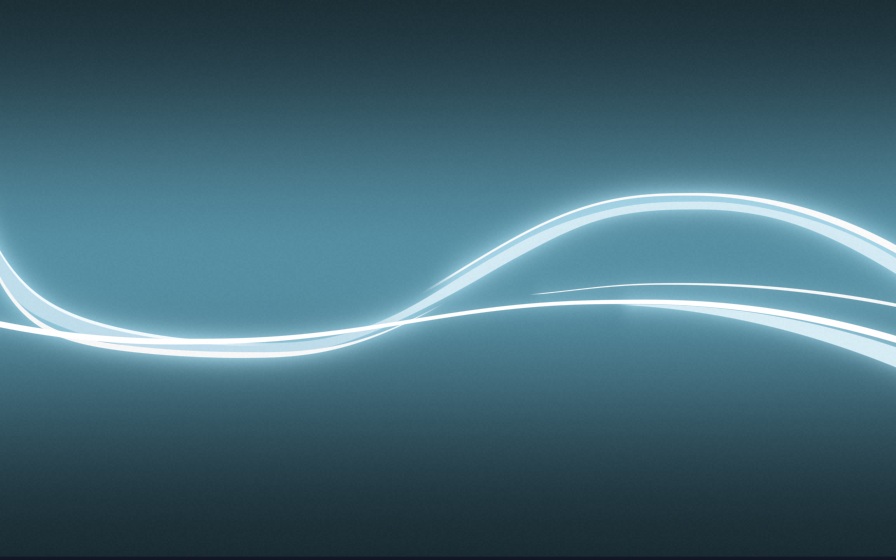
This background is drawn by a Shadertoy shader. Its source:

```glsl
#define BAND_CENTER 0.525
#define BAND_WIDTH 0.32
#define GLOW_RADIUS 0.016
#define GRAIN 0.012
#define EDGE_DARK vec3(0.085, 0.142, 0.168)
#define BAND_TEAL vec3(0.335, 0.558, 0.640)
#define PALE_ICE vec3(0.84, 0.925, 0.96)
#define SOFT_BLUE vec3(0.64, 0.80, 0.87)
#define GLOW_BLUE vec3(0.66, 0.86, 0.93)
#define FOOT_NAVY vec3(0.07, 0.09, 0.15)

float hash(vec2 p) {
    p = fract(p * vec2(0.1031, 0.1130));
    p += dot(p, p.yx + 33.33);
    return fract((p.x + p.y) * p.x * 97.0);
}

float quintic(float t) {
    t = clamp(t, 0.0, 1.0);
    return t * t * t * (10.0 + t * (6.0 * t - 15.0));
}

// Height of a swoop: left rise with a steep hook, valley, crest, right drop
float swoop(float x, vec2 valley, vec2 crest, float rise, float hook, float drop) {
    float left = max((valley.x - x) / valley.x, 0.0);
    float right = max((x - crest.x) / (1.0 - crest.x), 0.0);
    float body = mix(valley.y, crest.y, quintic((x - valley.x) / (crest.x - valley.x)));
    return body + rise * left * left + hook * pow(left, 8.0) - drop * right * right;
}

// Visibility that fades in after x = a and out before x = b
float span(float x, float a, float b, float fade) {
    return smoothstep(a, a + fade, x) * (1.0 - smoothstep(b - fade, b, x));
}

// Tapered stroke with a halo around its soft edge
void stroke(inout vec3 col, float y, float center, float halfWidth,
            vec3 tint, float opacity, float glow) {
    float slope = dFdx(center) * iResolution.y;
    float d = (abs(y - center) - halfWidth) * inversesqrt(1.0 + slope * slope);
    float px = 0.8 / iResolution.y;
    float halo = glow * exp(-max(d, 0.0) / GLOW_RADIUS);
    col = max(col, mix(col, GLOW_BLUE, halo));
    col = mix(col, tint, opacity * (1.0 - smoothstep(-px, px, d)));
}

void mainImage(out vec4 fragColor, in vec2 fragCoord) {
    vec2 p = fragCoord / iResolution.xy;
    float x = p.x, y = p.y;

    // Horizontal band of light
    float band = exp(-pow(abs(y - BAND_CENTER) / BAND_WIDTH, 2.1));
    vec3 col = mix(EDGE_DARK, BAND_TEAL, band);

    // Swoop centers
    float mainLine = swoop(x, vec2(0.267, 0.375), vec2(0.781, 0.633), 0.09, 0.06, 0.108);
    float topLine = swoop(x, vec2(0.254, 0.383), vec2(0.775, 0.653), 0.09, 0.06, 0.098);
    float underLine = swoop(x, vec2(0.273, 0.366), vec2(0.80, 0.625), 0.05, 0.085, 0.1);
    float innerLine = swoop(x, vec2(0.29, 0.385), vec2(0.80, 0.64), 0.09, 0.075, 0.1);
    float lowLine = swoop(x, vec2(0.195, 0.390), vec2(0.716, 0.461), 0.031, 0.0, 0.067);
    float hairLine = swoop(x, vec2(0.52, 0.47), vec2(0.755, 0.493), 0.0, 0.0, 0.038);
    float fanLine = swoop(x, vec2(0.4, 0.44), vec2(0.684, 0.456), 0.0, 0.0, 0.094);

    // Fan opening below the low line
    float fan = clamp((x - 0.684) / 0.316, 0.0, 1.0);
    float fanShown = smoothstep(0.0, 0.08, fan);
    stroke(col, y, fanLine, 0.018 * fan, PALE_ICE, fanShown, 0.5 * fanShown);

    // Translucent sheet between the top line and the main ribbon
    float sheetShown = span(x, 0.47, 1.1, 0.05);
    stroke(col, y, 0.5 * (topLine + mainLine), 0.5 * abs(topLine - mainLine),
           SOFT_BLUE, 0.8 * sheetShown, 0.3 * sheetShown);

    // Main ribbon, pinched where the lines cross
    float mainWidth = 0.007 + 0.006 * (1.0 - smoothstep(0.25, 0.42, x))
                    + 0.012 * (1.0 - smoothstep(0.0, 0.08, x))
                    + 0.007 * smoothstep(0.85, 1.0, x)
                    + 0.005 * span(x, 0.44, 0.68, 0.1);
    float mainOpacity = mix(0.72, 0.95, smoothstep(0.35, 0.5, x));
    stroke(col, y, mainLine, mainWidth, PALE_ICE, mainOpacity, 0.55);

    // Bright rims along the left bend
    float underShown = 1.0 - smoothstep(0.46, 0.5, x);
    stroke(col, y, underLine, 0.0045 * (1.0 - smoothstep(0.25, 0.5, x)) + 0.0008,
           vec3(0.97), underShown, 0.4 * underShown);
    float innerShown = 1.0 - smoothstep(0.2, 0.32, x);
    stroke(col, y, innerLine, 0.003, vec3(0.95, 0.98, 1.0), innerShown, 0.25 * innerShown);

    // Top line, growing toward the right edge
    float topShown = smoothstep(0.465, 0.52, x);
    stroke(col, y, topLine, 0.0022 + 0.005 * smoothstep(0.75, 1.0, x),
           vec3(0.98), topShown, 0.4 * topShown);

    // Long low line and the hairline above it
    float lowWidth = 0.0034 + 0.002 * (1.0 - smoothstep(0.1, 0.5, x))
                   + 0.0028 * smoothstep(0.6, 1.0, x);
    stroke(col, y, lowLine, lowWidth, vec3(1.0), 1.0, 0.38);
    float hairShown = smoothstep(0.588, 0.61, x);
    stroke(col, y, hairLine, 0.0008 + 0.0022 * smoothstep(0.59, 1.0, x),
           vec3(0.97), hairShown, 0.18 * hairShown);

    // Fine grain and dark foot
    col += GRAIN * (hash(floor(p * vec2(512.0, 320.0))) - 0.5);
    col = mix(FOOT_NAVY, col, smoothstep(0.004, 0.008, y));
    fragColor = vec4(clamp(col, 0.0, 1.0), 1.0);
}
```
